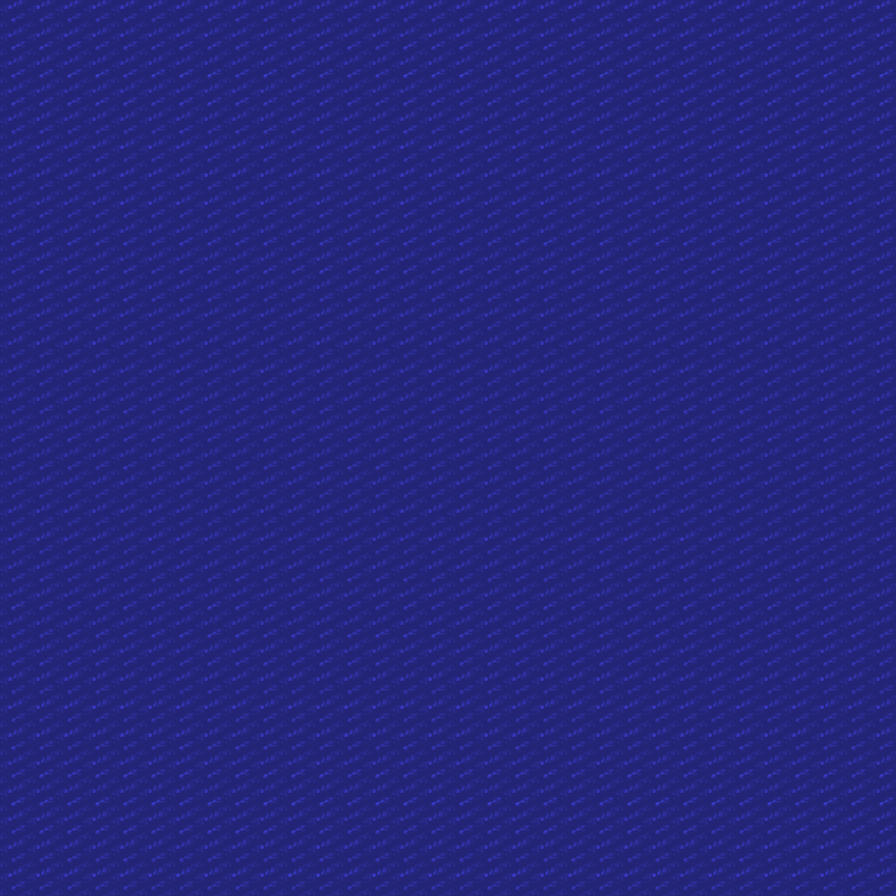
Reproduce this texture procedurally as a WebGL 1 fragment shader.

```glsl
precision highp float;
uniform vec2 u_resolution;

const float REPEATS = 32.0;       // cells across and down
const float STREAK_OFFSET = 0.06; // height of the first streak in a cell
const float FIRST_FLECK = 0.36;   // where flecks start along a streak
const float FLECK_STEP = 0.17;
const float FLECK_FADE = 0.74;    // strength kept from one fleck to the next
const vec2 DASH_SIZE = vec2(0.078, 0.054);
const vec2 DOT_SIZE = vec2(0.062, 0.06);
const float GRAIN_CELLS = 14.0;   // grain steps per cell
const float WEAR = 0.25;          // fleck variation between cells
const float ROW_BEATS = 27.0;     // brighter rows over the canvas
const float ROW_FADE = 0.16;      // dimming of the rows between them
const float SWELL = 0.1;          // slow change over the canvas
const vec3 NAVY = vec3(0.137, 0.143, 0.462);
const vec3 INDIGO = vec3(0.165, 0.168, 0.56);
const vec3 BRIGHT = vec3(0.225, 0.23, 0.79);
const float TAU = 6.2831853;

float hash(vec2 p) {
  vec3 q = fract(p.xyx * vec3(0.1031, 0.1030, 0.0973));
  q += dot(q, q.yzx + 33.33);
  return fract((q.x + q.y) * q.z);
}

// Value noise that wraps after the given number of steps
float wrapNoise(vec2 p, float period) {
  vec2 i = floor(p);
  vec2 f = fract(p);
  f = f * f * (3.0 - 2.0 * f);
  vec2 a = mod(i, period);
  vec2 b = mod(i + 1.0, period);
  return mix(mix(hash(a), hash(vec2(b.x, a.y)), f.x),
             mix(hash(vec2(a.x, b.y)), hash(b), f.x), f.y);
}

// Small ellipse leaning along the streak, with smooth edges
float fleck(vec2 d, vec2 size, float pixel) {
  d.y -= 0.35 * d.x;
  float dist = (length(d / size) - 1.0) * min(size.x, size.y);
  return 1.0 - smoothstep(-pixel, pixel, dist);
}

void main() {
  vec2 uv = gl_FragCoord.xy / u_resolution;
  vec2 p = uv * REPEATS;
  float pixel = 0.55 * REPEATS / min(u_resolution.x, u_resolution.y);

  // Faint grainy bands, two per cell, rising to the right
  float phase = fract(2.0 * (p.y - STREAK_OFFSET) - p.x + 0.5) - 0.5;
  float band = 1.0 - smoothstep(0.14, 0.38, abs(phase));
  float grain = wrapNoise(p * GRAIN_CELLS, GRAIN_CELLS);
  vec3 color = mix(NAVY, INDIGO, band * smoothstep(0.42, 0.78, grain));

  // Bright flecks: dashes on one streak, dots on the other
  float light = 0.0;
  for (int i = 0; i < 6; i++) {
    float streak = mod(float(i), 2.0);
    float order = floor(float(i) / 2.0);
    float x = FIRST_FLECK + 0.12 * (1.0 - streak) + FLECK_STEP * order;
    vec2 center = vec2(x, STREAK_OFFSET + 0.5 * (x + streak));
    vec2 q = p - center + 0.5;
    vec2 cell = mod(floor(q), REPEATS);
    float row = (cell.y + 0.5 * streak) / REPEATS;
    float beat = 1.0 - ROW_FADE + ROW_FADE * cos(TAU * (ROW_BEATS * row - 0.5));
    float wear = 1.0 - WEAR * hash(cell + 41.0 * float(i));
    float strength = pow(FLECK_FADE, order) * wear * beat;
    vec2 size = mix(DASH_SIZE, DOT_SIZE, streak);
    light = max(light, strength * fleck(fract(q) - 0.5, size, pixel));
  }

  // Slow swell, strongest at the top and bottom edges
  float swell = 1.0 - SWELL + SWELL * cos(TAU * uv.y);
  gl_FragColor = vec4(mix(color, BRIGHT, light * swell), 1.0);
}
```
